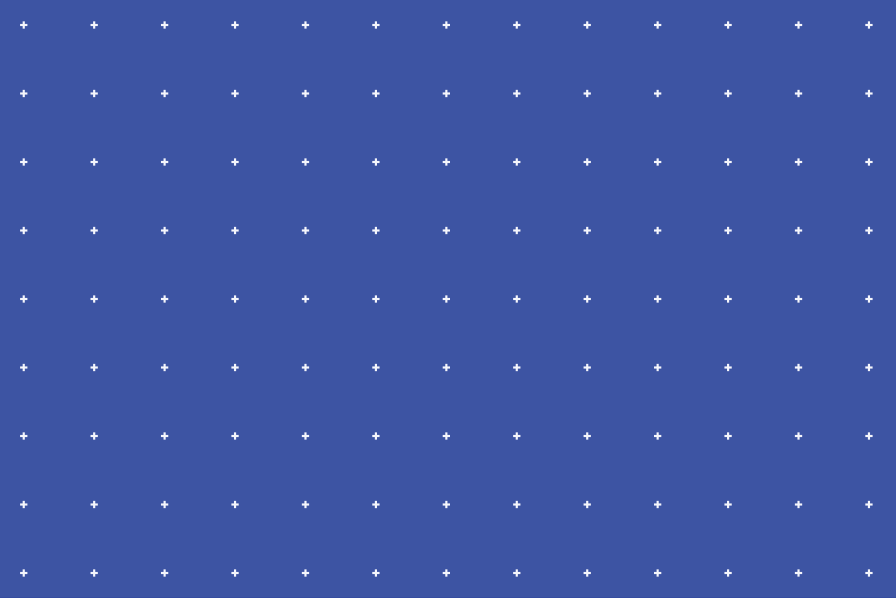
This pattern is drawn by a Shadertoy shader. Its source:

```glsl
const vec3 GROUND_COLOUR = vec3(0.240, 0.330, 0.640);
const vec3 EDGE_COLOUR   = vec3(0.200, 0.290, 0.620);
const vec3 CROSS_COLOUR  = vec3(0.960, 0.965, 0.990);

// Grid spacing and first cross, as fractions of the canvas: 13 across, 9 down
const vec2 SPACING     = vec2(0.07861, 0.11455);
const vec2 FIRST_CROSS = vec2(0.0265, 0.0418);

// Sizes in canvas heights
const float ARM_LENGTH     = 0.0061;
const float ARM_HALF_WIDTH = 0.00180;
const float EDGE_HEIGHT    = 0.0012;

float boxDistance(vec2 p, vec2 halfSize) {
    vec2 d = abs(p) - halfSize;
    return length(max(d, 0.0)) + min(max(d.x, d.y), 0.0);
}

// Share of one pixel covered by a box, exact for thin arms
float boxCoverage(vec2 p, vec2 halfSize, float pixel) {
    vec2 low = max(p - 0.5 * pixel, -halfSize);
    vec2 high = min(p + 0.5 * pixel, halfSize);
    vec2 span = max(high - low, 0.0) / pixel;
    return span.x * span.y;
}

// Two arms, with their shared centre counted once
float crossCoverage(vec2 p, float pixel) {
    vec2 arm = vec2(ARM_LENGTH, ARM_HALF_WIDTH);
    return boxCoverage(p, arm, pixel) + boxCoverage(p, arm.yx, pixel)
         - boxCoverage(p, arm.yy, pixel);
}

void mainImage(out vec4 fragColor, in vec2 fragCoord) {
    float pixel = 1.0 / iResolution.y;
    vec2 uv = fragCoord / iResolution.xy;

    // Offset from the nearest grid point, in canvas heights
    vec2 cell = fract((uv - FIRST_CROSS) / SPACING + 0.5) - 0.5;
    vec2 p = cell * SPACING * vec2(iResolution.x / iResolution.y, 1.0);

    // Ground with a hairline darker lower edge, then the crosses
    float edge = clamp(0.5 + (EDGE_HEIGHT - uv.y) / pixel, 0.0, 1.0);
    vec3 colour = mix(GROUND_COLOUR, EDGE_COLOUR, edge);
    colour = mix(colour, CROSS_COLOUR, crossCoverage(p, pixel));

    fragColor = vec4(colour, 1.0);
}
```
